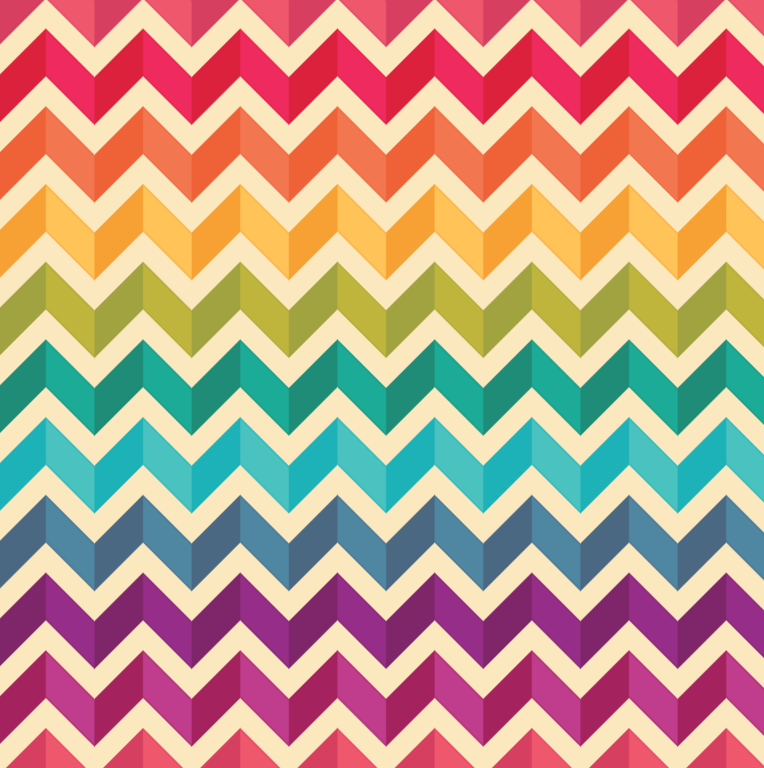
This pattern is drawn by a WebGL 1 fragment shader. Its source:

```glsl
precision highp float;

// Rainbow chevron stripes on cream: ten colours cycle down the canvas.
// A triangle wave bends the rows; each fold has a dark rising face and a
// light falling face, with a faint deeper rim along the stripe borders.

uniform vec2 u_resolution;

// All lengths are fractions of the canvas height.
const float FOLD_WIDTH = 0.12656;
const float FIRST_PEAK_X = 0.0597;
const float ROW_PITCH = 0.1012;
const float FIRST_ROW_TOP = -0.0641;
const float STRIPE_HEIGHT = 0.0622;
const float RIM_WIDTH = 0.0022;
const vec3 CREAM = vec3(0.988, 0.910, 0.749);

// Shade of the falling faces in each row.
vec3 lightShade(float row) {
  if (row < 0.5) return vec3(0.933, 0.341, 0.424);
  if (row < 1.5) return vec3(0.933, 0.165, 0.369);
  if (row < 2.5) return vec3(0.949, 0.467, 0.318);
  if (row < 3.5) return vec3(1.000, 0.765, 0.345);
  if (row < 4.5) return vec3(0.753, 0.710, 0.235);
  if (row < 5.5) return vec3(0.106, 0.671, 0.588);
  if (row < 6.5) return vec3(0.290, 0.761, 0.753);
  if (row < 7.5) return vec3(0.310, 0.529, 0.635);
  if (row < 8.5) return vec3(0.588, 0.176, 0.533);
  return vec3(0.749, 0.239, 0.549);
}

// Shade of the rising faces in each row.
vec3 darkShade(float row) {
  if (row < 0.5) return vec3(0.839, 0.247, 0.376);
  if (row < 1.5) return vec3(0.863, 0.129, 0.239);
  if (row < 2.5) return vec3(0.937, 0.380, 0.216);
  if (row < 3.5) return vec3(0.969, 0.627, 0.200);
  if (row < 4.5) return vec3(0.631, 0.639, 0.251);
  if (row < 5.5) return vec3(0.122, 0.549, 0.471);
  if (row < 6.5) return vec3(0.114, 0.694, 0.722);
  if (row < 7.5) return vec3(0.290, 0.408, 0.510);
  if (row < 8.5) return vec3(0.494, 0.149, 0.412);
  return vec3(0.643, 0.137, 0.373);
}

// Position across a fold, -0.5 to 0.5, with the peak at zero.
float foldPhase(float x) {
  return fract((x - FIRST_PEAK_X) / FOLD_WIDTH + 0.5) - 0.5;
}

// Signed distance to the nearest crease, positive on falling faces.
float creaseDistance(float phase) {
  float d = 0.25 - abs(abs(phase) - 0.25);
  return (phase < 0.0 ? -d : d) * FOLD_WIDTH;
}

float smoothEdge(float d, float softness) {
  return smoothstep(-softness, softness, d);
}

void main() {
  vec2 p = gl_FragCoord.xy / u_resolution.y;
  float down = 1.0 - p.y;
  float softness = max(0.0012, 0.75 / u_resolution.y);

  // Straighten the zigzag, then find the nearest stripe.
  float phase = foldPhase(p.x);
  float drop = abs(phase) * FOLD_WIDTH;
  float v = down - FIRST_ROW_TOP - drop - 0.5 * STRIPE_HEIGHT;
  float row = floor(v / ROW_PITCH + 0.5);
  float inside = (0.5 * STRIPE_HEIGHT - abs(v - row * ROW_PITCH)) * 0.7071;

  // Shade the two faces of the fold.
  float hue = mod(row, 10.0);
  vec3 dark = darkShade(hue);
  float falling = smoothEdge(creaseDistance(phase), softness);
  vec3 stripe = mix(dark, lightShade(hue), falling);

  // Tint the rim and lay the stripe over the ground.
  float rim = 1.0 - smoothstep(0.5 * RIM_WIDTH, 1.5 * RIM_WIDTH, inside);
  stripe = mix(stripe, dark, 0.4 * rim);
  vec3 color = mix(CREAM, stripe, smoothEdge(inside, softness));
  gl_FragColor = vec4(color, 1.0);
}
```
